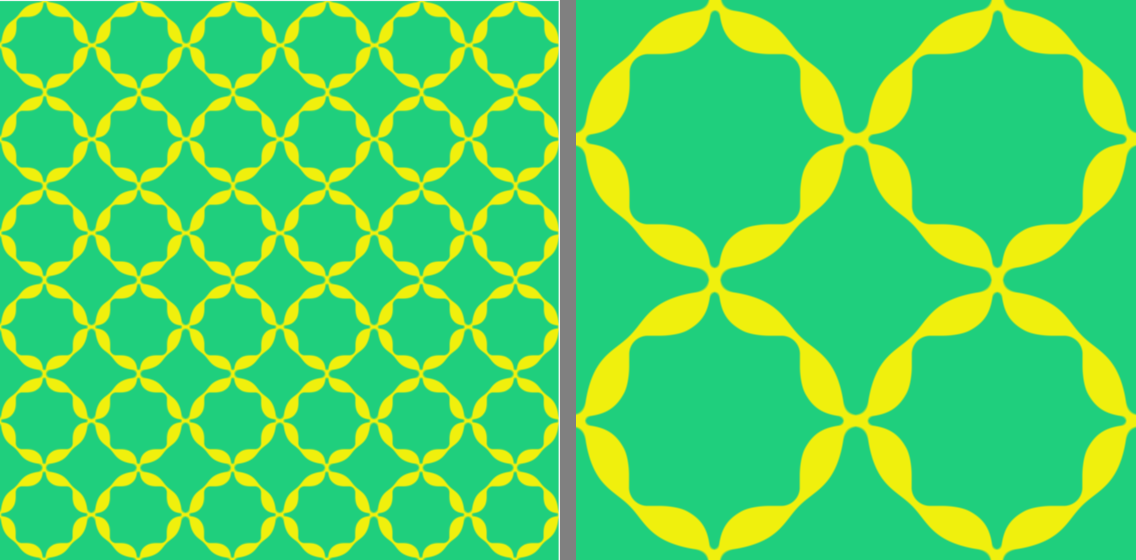
Left: the whole. Right: its middle third, enlarged.
Write a WebGL 2 fragment shader that draws this pattern.

```glsl
#version 300 es
precision highp float;

uniform vec2 u_resolution;
out vec4 fragColor;

const vec3 GREEN = vec3(0.12, 0.81, 0.49);
const vec3 YELLOW = vec3(0.94, 0.94, 0.05);
const vec3 PALE_EDGE = vec3(0.93, 0.97, 0.95);
const vec2 REPEATS = vec2(5.945, 5.965);
const float TILT = 0.0015;
const vec2 EDGE_LINE = vec2(0.0025, 0.002);

// Lengths are in units of one cell
const float OUTER_RADIUS = 0.461;
const float WAIST_DIP = 0.035;
const float OPENING_HALF_SIDE = 0.302;
const float OPENING_CORNER = 0.065;
const float NOTCH_END = 0.457;
const float NOTCH_HALF_WIDTH = 0.010;
const float NOTCH_FLARE = 0.13;
const float NOTCH_FALLOFF = 0.047;
const float STEM_HALF_WIDTH = 0.02;
const float OPENING_FILLET = 0.02;
const float GAP_FILLET = 0.05;
const float EDGE_PIXELS = 1.3;
const float PI = 3.14159265;

float smoothMin(float a, float b, float k) {
    float h = max(k - abs(a - b), 0.0) / k;
    return min(a, b) - 0.25 * k * h * h;
}

float smoothMax(float a, float b, float k) {
    return -smoothMin(-a, -b, k);
}

float roundedSquare(vec2 p, float halfSide, float corner) {
    vec2 d = abs(p) - halfSide + corner;
    return length(max(d, 0.0)) + min(max(d.x, d.y), 0.0) - corner;
}

// Slit along x between two leaf tips, flaring toward the center
float flaredNotch(vec2 p) {
    float along = max(p.x - OPENING_HALF_SIDE, 0.0);
    float flare = NOTCH_FLARE * exp(-along / NOTCH_FALLOFF);
    float slope = flare / NOTCH_FALLOFF;
    float side = (p.y - NOTCH_HALF_WIDTH - flare) / sqrt(1.0 + slope * slope);
    return smoothMax(side, p.x - NOTCH_END, OPENING_FILLET);
}

// Negative inside the ring of eight leaves and its four stems
float leafRing(vec2 p) {
    // Fold into one octant, with the stem along x
    p = abs(p);
    p = vec2(max(p.x, p.y), min(p.x, p.y));

    // Opening inside the ring
    float square = roundedSquare(p, OPENING_HALF_SIDE, OPENING_CORNER);
    float opening = smoothMin(square, flaredNotch(p), OPENING_FILLET);

    // Space between rings, stopped by the stem
    float turn = atan(p.y, max(p.x, 1e-5)) * 4.0 / PI;
    float waist = pow(0.5 - 0.5 * cos(PI * turn), 4.0);
    float outerEdge = OUTER_RADIUS - WAIST_DIP * waist;
    float gap = smoothMax(outerEdge - length(p), STEM_HALF_WIDTH - p.y, GAP_FILLET);

    return max(-opening, -gap);
}

void main() {
    vec2 uv = gl_FragCoord.xy / u_resolution;
    vec2 centered = uv - 0.5;
    centered.x -= TILT * centered.y;
    vec2 cell = fract(centered * REPEATS) - 0.5;
    float edge = EDGE_PIXELS * REPEATS.y / u_resolution.y;
    float ink = 1.0 - smoothstep(-edge, edge, leafRing(cell));
    vec3 color = mix(GREEN, YELLOW, ink);

    // Pale line along the right and top borders
    vec2 border = (uv - 1.0 + EDGE_LINE) * u_resolution + 0.5;
    color = mix(color, PALE_EDGE, clamp(max(border.x, border.y), 0.0, 1.0));
    fragColor = vec4(color, 1.0);
}
```
